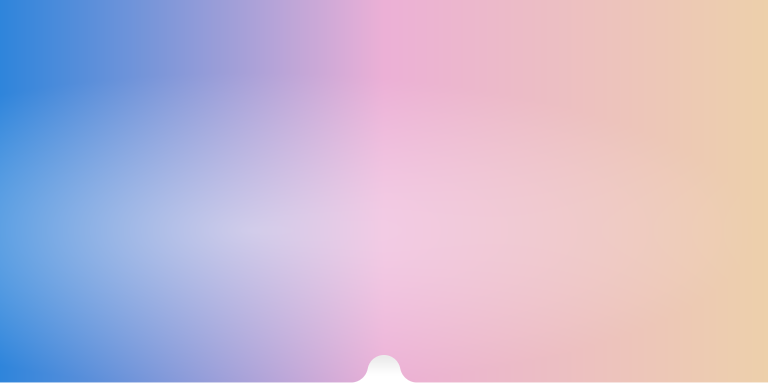
This background is drawn by a WebGL 1 fragment shader. Its source:

```glsl
precision highp float;
// Soft blue, pink and sand gradient with an oval glow and a white notch at the lower edge.

uniform vec2 u_resolution;

const vec3 BLUE = vec3(0.18, 0.52, 0.86);
const vec3 PINK = vec3(0.925, 0.69, 0.84);
const vec3 SAND = vec3(0.93, 0.815, 0.67);
const vec3 PALE_GREY = vec3(0.925);

// Three colour stops, with the middle one at the centre
vec3 threeStops(float x, vec3 left, vec3 middle, vec3 right) {
  vec3 firstHalf = mix(left, middle, clamp(x * 2.0, 0.0, 1.0));
  return mix(firstHalf, right, clamp(x * 2.0 - 1.0, 0.0, 1.0));
}

// Linear falloff inside an ellipse
float ovalGlow(vec2 uv, vec2 center, vec2 radii) {
  return max(1.0 - length((uv - center) / radii), 0.0);
}

// Round bump joined to a flat floor by concave fillets
float notchDistance(vec2 p, float floorHeight, vec2 bump, float bumpRadius,
                    vec2 fillet, float filletRadius) {
  p.x = abs(p.x);
  float d = length(p - bump) - bumpRadius;
  float joinHeight = mix(bump.y, fillet.y, p.x / fillet.x);
  if (p.x < fillet.x && p.y < joinHeight) {
    d = min(d, filletRadius - length(p - fillet));
  }
  return min(d, p.y - floorHeight);
}

void main() {
  vec2 uv = gl_FragCoord.xy / u_resolution;
  vec2 p = (gl_FragCoord.xy - vec2(0.5 * u_resolution.x, 0.0)) / u_resolution.y;
  float pixel = 1.0 / u_resolution.y;

  // Background sweep and glow
  vec3 color = threeStops(uv.x, BLUE, PINK, SAND);
  float glow = ovalGlow(uv, vec2(0.33, 0.4), vec2(0.65, 0.41));
  color = mix(color, vec3(1.0), 0.46 * glow);

  // Notch, shaded from white up to pale grey
  float d = notchDistance(p, 0.004, vec2(0.0, 0.0325), 0.043,
                          vec2(0.086, 0.0482), 0.0443);
  vec3 notchColor = mix(vec3(1.0), PALE_GREY, smoothstep(0.015, 0.075, p.y));
  float coverage = clamp(0.5 - d / pixel, 0.0, 1.0);
  color = mix(color, notchColor, coverage);

  gl_FragColor = vec4(color, 1.0);
}
```
